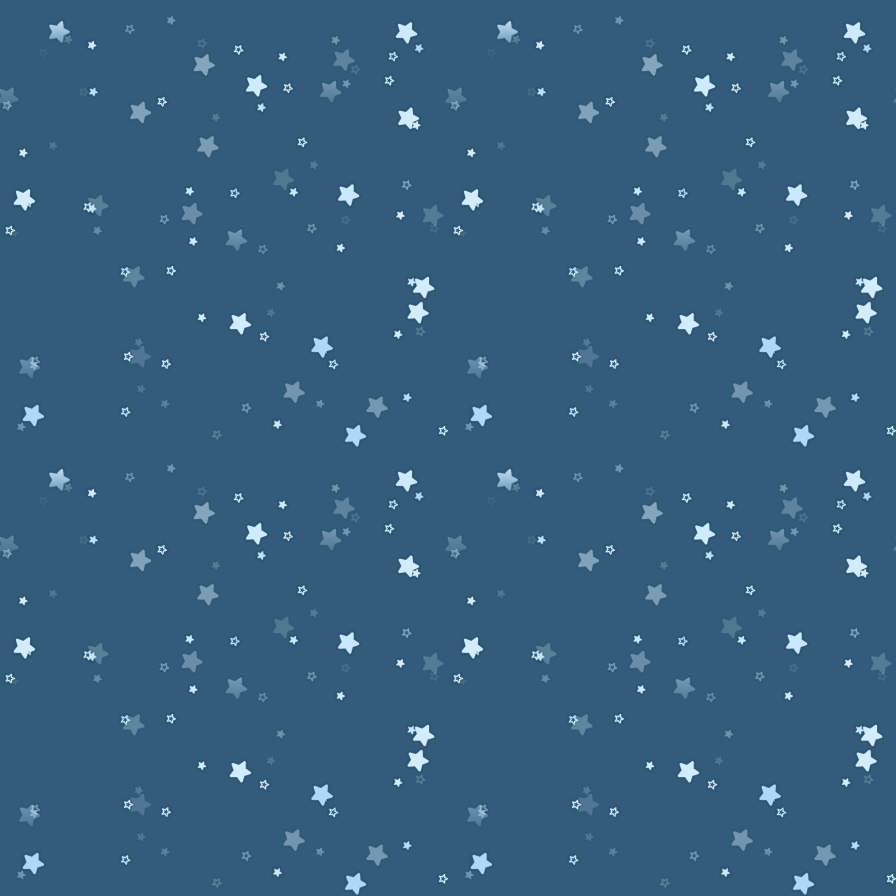
Reproduce this pattern procedurally as a WebGL 1 fragment shader.

```glsl
precision highp float;
// Seamless night-blue field of scattered pale stars: large, small and outlined, some faded.
uniform vec2 u_resolution;

#define CELLS 12.0          // grid cells across the canvas
#define PERIOD 6.0          // cells before the scatter repeats, divides CELLS
#define LARGE_RADIUS 0.0134
#define SMALL_RADIUS 0.0053
#define OUTLINE_RADIUS 0.0060
#define STROKE 0.0015       // line width of outlined stars
#define BRIGHT_SHARE 0.58   // share of stars that are not faded
#define TILT 0.42           // common rotation in radians
#define NIGHT vec3(0.20, 0.36, 0.48)
#define PALE vec3(0.82, 0.925, 1.0)
#define SKY vec3(0.69, 0.84, 0.97)
#define HALO 0.032          // darkening of the thin rim around a star

vec4 hash4(vec2 cell, float seed) {
  vec4 q = fract(vec4(cell.xyx, cell.y + seed) * vec4(0.1031, 0.1030, 0.0973, 0.1099) + seed * 0.137);
  q += dot(q, q.wzxy + 33.33);
  return fract((q.xxyz + q.yzzw) * q.zywx);
}

// Signed distance to a five-pointed star whose inner corners lie at half its radius.
float starDistance(vec2 p, float radius) {
  const vec2 foldA = vec2(0.80902, -0.58779);
  const vec2 foldB = vec2(-0.80902, -0.58779);
  p.x = abs(p.x);
  p -= 2.0 * max(dot(foldA, p), 0.0) * foldA;
  p -= 2.0 * max(dot(foldB, p), 0.0) * foldB;
  p.x = abs(p.x);
  p.y -= radius;
  vec2 side = 0.5 * vec2(-foldA.y, foldA.x) - vec2(0.0, 1.0);
  float along = clamp(dot(p, side) / dot(side, side), 0.0, radius);
  return length(p - side * along) * sign(p.y * side.x - p.x * side.y);
}

vec2 rotate(vec2 p, float angle) {
  float c = cos(angle), s = sin(angle);
  return vec2(c * p.x - s * p.y, s * p.x + c * p.y);
}

// Paints one layer: a jittered, wrapping grid with at most one star per cell.
vec3 paintStars(vec3 color, vec2 uv, float radius, float stroke, float share, float seed) {
  float blur = 0.7 / min(u_resolution.x, u_resolution.y);
  float rounding = 0.11 * radius;
  vec2 home = floor(uv * CELLS);
  for (int j = -1; j <= 1; j++) {
    for (int i = -1; i <= 1; i++) {
      vec2 cell = home + vec2(float(i), float(j));
      vec2 id = mod(cell, PERIOD);
      vec4 place = hash4(id, seed);
      vec4 look = hash4(id, seed + 7.3);
      vec2 p = uv - (cell + 0.5 + 0.92 * (place.xy - 0.5)) / CELLS;

      // Shape
      vec2 q = rotate(p, TILT + 0.24 * (place.z - 0.5));
      float d = starDistance(q, radius - 1.6 * rounding) - rounding;
      if (stroke > 0.0) d = abs(d + 0.5 * stroke) - 0.5 * stroke;

      // Opacity: most are bright, the rest are faded, a few fade along their height
      float opacity = look.x < BRIGHT_SHARE ? 1.0 : mix(0.10, 0.52, look.y);
      float height = clamp(0.5 + 0.5 * p.y / radius, 0.0, 1.0);
      if (look.z > 0.92) opacity *= mix(0.45, 1.0, height);
      opacity *= step(place.w, share);

      // Thin dark rim, then the star itself
      float rim = (d - 0.0018) / 0.0008;
      color -= HALO * opacity * exp(-rim * rim);
      vec3 tint = mix(PALE, SKY, smoothstep(0.55, 1.0, look.w));
      color = mix(color, tint, opacity * (1.0 - smoothstep(-blur, blur, d)));
    }
  }
  return color;
}

void main() {
  vec2 uv = gl_FragCoord.xy / u_resolution;
  vec3 color = NIGHT;
  color = paintStars(color, uv, OUTLINE_RADIUS, STROKE, 0.96, 3.0);
  color = paintStars(color, uv, SMALL_RADIUS, 0.0, 1.0, 11.0);
  color = paintStars(color, uv, LARGE_RADIUS, 0.0, 0.84, 23.0);
  gl_FragColor = vec4(color, 1.0);
}
```
